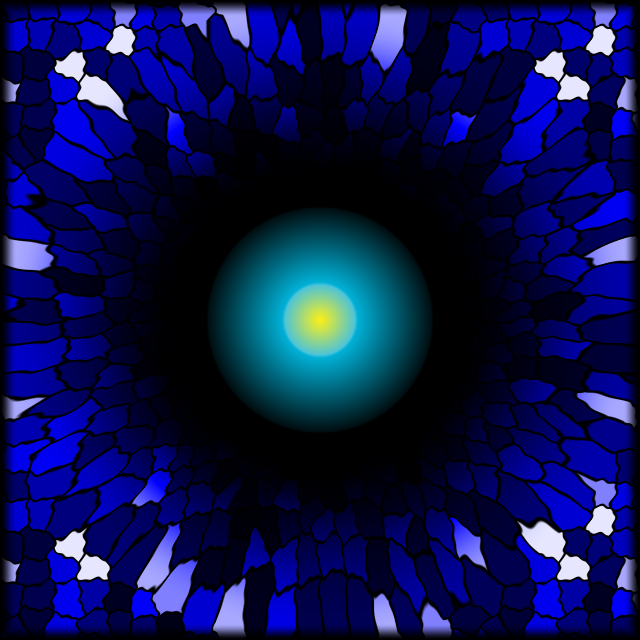
Write a WebGL 2 fragment shader that draws this background.

```glsl
#version 300 es
precision highp float;
// A glowing orb in a dark hollow, ringed by blue crystal cells.
// The cells are a repeating Voronoi tiling, seen through a radial lens that
// stretches them outward; brightness rises with distance from the centre.

uniform vec2 u_resolution;
out vec4 fragColor;

const float CELLS = 24.0;        // cells across the canvas
const float PERIOD = 18.0;       // cells before the tiling repeats
const float LENS_RADIUS = 0.5;
const float ORB_RADIUS = 0.176;
const float CORE_RADIUS = 0.057;
const vec3 BLUE = vec3(0.0, 0.0, 1.0);
const vec3 CYAN = vec3(0.0, 0.70, 0.85);
const vec3 PALE = vec3(0.28, 0.76, 0.87);
const vec3 YELLOW = vec3(1.0, 0.94, 0.08);

float hash(vec2 p) {
    return fract(sin(dot(p, vec2(127.1, 311.7))) * 43758.545);
}

vec2 seedPoint(vec2 cell) {
    vec2 id = mod(cell, PERIOD);
    vec2 jitter = vec2(hash(id + 3.7), hash(id + 19.3)) - 0.5;
    return cell + 0.5 + 0.72 * jitter;
}

// Compresses the radius inside the lens, so cells appear stretched
vec2 lens(vec2 p, float radius) {
    float t = max(radius - length(p), 0.0);
    float bent = length(p) - t * (1.8 * t - 0.8);
    return p * bent / max(length(p), 0.001);
}

// Small ripples that roughen the straight cell borders
vec2 ripple(vec2 g) {
    return g + 0.05 * sin(g.yx * 6.98 + 1.3) + 0.03 * sin(g.yx * 13.96 + g * 6.98);
}

// Returns the nearest cell in xy and the distance to its border in z
vec3 voronoi(vec2 g) {
    vec2 home = floor(g);
    vec2 nearest = home;
    float best = 9.0;
    for (int y = -1; y <= 1; y++)
    for (int x = -1; x <= 1; x++) {
        vec2 cell = home + vec2(x, y);
        float d = distance(seedPoint(cell), g);
        if (d < best) { best = d; nearest = cell; }
    }
    vec2 a = seedPoint(nearest);
    float border = 9.0;
    for (int y = -2; y <= 2; y++)
    for (int x = -2; x <= 2; x++) {
        if (x == 0 && y == 0) continue;
        vec2 b = seedPoint(nearest + vec2(x, y));
        border = min(border, dot(0.5 * (a + b) - g, normalize(b - a)));
    }
    return vec3(nearest, border);
}

// Tone of a cell: up to 0.5 is blue, above that it turns white
float cellTone(vec2 id) {
    float h = hash(id + 51.9);
    float tone = h < 0.95 ? 0.04 + 0.48 * h : 0.75;
    // Lavender cells at regular steps along two columns and two rows
    bool inColumn = (id.x == 0.0 || id.x == 5.0) && mod(id.y, 6.0) == 3.0;
    bool inRow = (id.y == 0.0 || id.y == 5.0) && id.x > 6.0 && mod(id.x, 6.0) == 2.0;
    if (inColumn || inRow) tone = 0.83;
    // White cluster near the tile corner
    bool inCluster = id.x >= 2.0 && id.x <= 4.0 && id.y == 1.0 + mod(id.x - 1.0, 3.0);
    return inCluster ? 0.95 : tone;
}

vec3 crystals(vec2 p) {
    float r = length(p);
    vec2 q = lens(p, LENS_RADIUS);
    vec2 grid = vec2(q.x + 0.5, 0.5 - q.y) * CELLS;
    vec3 v = voronoi(ripple(grid));
    float light = cellTone(mod(v.xy, PERIOD)) * smoothstep(0.22, 0.49, r);
    vec3 color = BLUE * min(2.0 * light, 1.0);
    color = mix(color, vec3(1.0), clamp(2.0 * light - 1.0, 0.0, 1.0));
    return color * smoothstep(0.015, 0.075, v.z);
}

vec3 orb(float r) {
    float fade = clamp((0.185 - r) / (0.185 - CORE_RADIUS), 0.0, 1.0);
    vec3 core = mix(YELLOW, PALE, clamp(r / CORE_RADIUS, 0.0, 1.0));
    float inCore = 1.0 - smoothstep(CORE_RADIUS - 0.003, CORE_RADIUS + 0.003, r);
    return mix(CYAN * fade, core, inCore);
}

void main() {
    float unit = min(u_resolution.x, u_resolution.y);
    vec2 p = (gl_FragCoord.xy - 0.5 * u_resolution) / unit;
    float r = length(p);
    float inOrb = 1.0 - smoothstep(ORB_RADIUS - 0.002, ORB_RADIUS + 0.002, r);
    vec3 color = mix(crystals(p), orb(r), inOrb);

    // Dark frame along the canvas sides
    vec2 inset = 0.5 * u_resolution / unit - abs(p);
    color *= smoothstep(0.0, 0.026, min(inset.x, inset.y));
    fragColor = vec4(color, 1.0);
}
```
